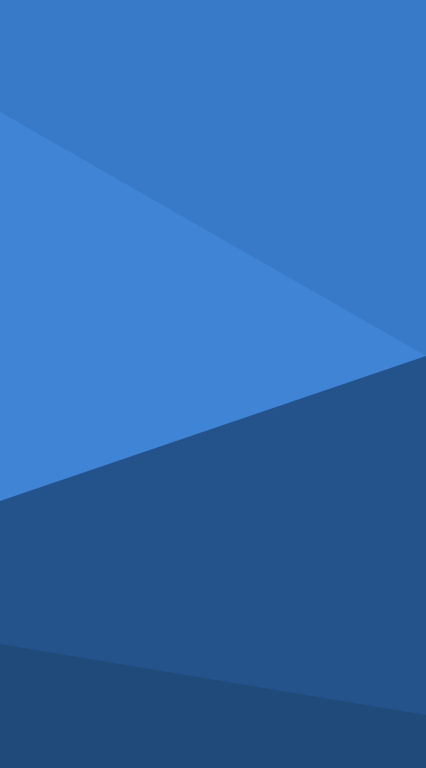
A Shadertoy shader for this background:

```glsl
// Flat background of four blue facets split by three slanted edges.

// Facet colours, from top to bottom
const vec3 SKY_BLUE    = vec3(0.220, 0.478, 0.784);
const vec3 BRIGHT_BLUE = vec3(0.251, 0.518, 0.839);
const vec3 DEEP_BLUE   = vec3(0.137, 0.325, 0.541);
const vec3 NAVY_BLUE   = vec3(0.122, 0.290, 0.478);

// Edge heights at the left and right sides, as fractions of the canvas height
const vec2 UPPER_EDGE  = vec2(0.8542, 0.5365);
const vec2 MIDDLE_EDGE = vec2(0.3477, 0.5365);
const vec2 LOWER_EDGE  = vec2(0.1615, 0.0690);

// Smooth coverage of the area below an edge, about one pixel wide
float below(vec2 uv, vec2 edge) {
    float slope = (edge.y - edge.x) * iResolution.y / iResolution.x;
    float height = mix(edge.x, edge.y, uv.x) - uv.y;
    float dist = height / sqrt(1.0 + slope * slope);
    return clamp(dist * iResolution.y + 0.5, 0.0, 1.0);
}

void mainImage(out vec4 fragColor, in vec2 fragCoord) {
    vec2 uv = fragCoord / iResolution.xy;

    // Layer the facets downwards
    vec3 color = SKY_BLUE;
    color = mix(color, BRIGHT_BLUE, below(uv, UPPER_EDGE));
    color = mix(color, DEEP_BLUE, below(uv, MIDDLE_EDGE));
    color = mix(color, NAVY_BLUE, below(uv, LOWER_EDGE));

    fragColor = vec4(color, 1.0);
}
```
